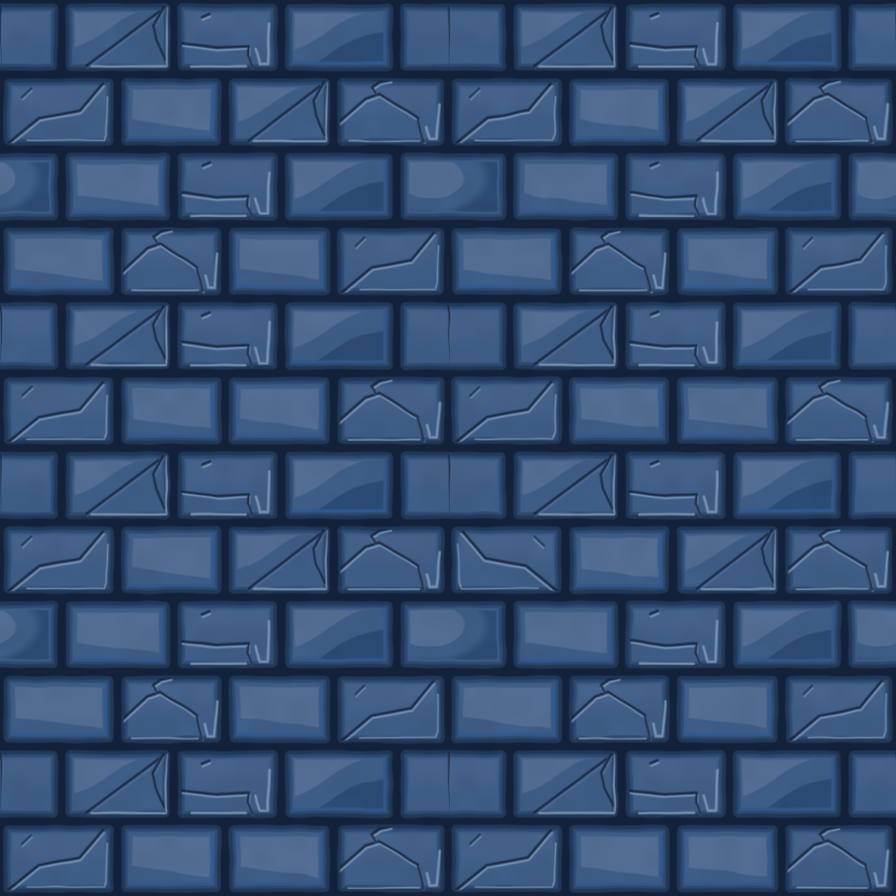
Reproduce this texture procedurally as a three.js fragment shader.

```glsl
// Painted blue stone wall: 12 staggered courses of 8 bricks with dark joints.
// A small course layout picks a kind for each brick; distance functions draw its
// bevel, painted planes, cracks and chipped bright edges. All of it wraps.
varying vec2 vUv;

const vec2 GRID = vec2(8.0, 12.0);
const float ASPECT = 1.5;     // brick width in course heights
const float STAGGER = 0.458;  // shift of every other course, in bricks
const float SOFT = 0.018;     // edge softness in course heights

const vec3 MORTAR = vec3(0.075, 0.13, 0.23);
const vec3 SHADOW = vec3(0.13, 0.22, 0.34);
const vec3 RIM = vec3(0.17, 0.29, 0.45);
const vec3 FACE = vec3(0.24, 0.36, 0.52);
const vec3 LIGHT = vec3(0.32, 0.42, 0.57);
const vec3 GLOW = vec3(0.17, 0.34, 0.57);
const vec3 CHIP = vec3(0.53, 0.63, 0.75);

// Brick kinds
const float PLAIN = 0.0, SLANT = 1.0, LENS = 2.0, CORNER = 3.0;
const float BROKEN = 4.0, SPLIT = 5.0, ZIGZAG = 6.0, ROOF = 7.0;

float hash(vec2 p) { return fract(sin(dot(p, vec2(127.1, 311.7))) * 43758.5); }

float wrapNoise(vec2 p, vec2 period) {
  vec2 i = floor(p), f = fract(p);
  f = f * f * (3.0 - 2.0 * f);
  vec2 a = mod(i, period), b = mod(i + 1.0, period);
  return mix(mix(hash(a), hash(vec2(b.x, a.y)), f.x),
             mix(hash(vec2(a.x, b.y)), hash(b), f.x), f.y);
}

float above(float v) { return smoothstep(-SOFT, SOFT, v); }
float stroke(float d, float width) { return above(width - d); }
float pick(vec4 v, float i) { return dot(v, vec4(equal(vec4(0, 1, 2, 3), vec4(mod(i, 4.0))))); }

float segment(vec2 p, vec2 a, vec2 b) {
  vec2 ab = b - a;
  return length(p - a - ab * clamp(dot(p - a, ab) / dot(ab, ab), 0.0, 1.0));
}

float path(vec2 p, vec2 a, vec2 b, vec2 c, vec2 d) {
  return min(segment(p, a, b), min(segment(p, b, c), segment(p, c, d)));
}

float roundBox(vec2 p, vec2 halfSize, float r) {
  vec2 q = abs(p) - halfSize + r;
  return length(max(q, 0.0)) + min(max(q.x, q.y), 0.0) - r;
}

// Uneven joint positions along a course, in bricks
float jointAt(float col, float staggered) {
  return col + pick(mix(vec4(0.0, 0.05, 0.01, -0.02), vec4(0.0, 0.01, 0.01, -0.03), staggered), col);
}

// Kinds of the four repeating bricks in each of six repeating courses
float brickKind(float course, float col) {
  float c = mod(course, 6.0);
  vec4 kinds = vec4(SPLIT, CORNER, BROKEN, SLANT);
  if (c == 1.0) kinds = vec4(ZIGZAG, PLAIN, CORNER, ROOF);
  if (c == 2.0) kinds = vec4(LENS, PLAIN, BROKEN, SLANT);
  if (c == 3.0) kinds = vec4(PLAIN, ROOF, PLAIN, ZIGZAG);
  if (c == 5.0) kinds = vec4(ZIGZAG, PLAIN, PLAIN, ROOF);
  return pick(kinds, col);
}

// Distance to the cracks of a brick
float cracks(float kind, vec2 p) {
  if (kind == CORNER) return min(segment(p, vec2(0.33, 0.12), vec2(1.3, 0.84)),
    path(p, vec2(1.36, 0.9), vec2(1.22, 0.65), vec2(1.26, 0.45), vec2(1.38, 0.2)));
  if (kind == BROKEN) return min(min(segment(p, vec2(0.12, 0.42), vec2(0.6, 0.36)), segment(p, vec2(0.4, 0.78), vec2(0.5, 0.82))),
    path(p, vec2(0.6, 0.36), vec2(1.04, 0.38), vec2(1.03, 0.25), vec2(1.1, 0.08)));
  if (kind == SPLIT) return segment(p, vec2(0.69, 0.97), vec2(0.7, 0.12)) + 0.022 * (1.0 - p.y);
  if (kind == ZIGZAG) return min(path(p, vec2(0.1, 0.08), vec2(0.5, 0.42), vec2(1.02, 0.52), vec2(1.31, 0.88)),
    segment(p, vec2(0.28, 0.7), vec2(0.4, 0.82)) + 0.008);
  if (kind == ROOF) return min(min(path(p, vec2(0.06, 0.36), vec2(0.42, 0.68), vec2(0.6, 0.74), vec2(1.1, 0.42)),
    segment(p, vec2(1.1, 0.42), vec2(1.18, 0.1))), path(p, vec2(0.55, 0.74), vec2(0.5, 0.83), vec2(0.6, 0.9), vec2(0.74, 0.93)));
  return 9.0;
}

// Distance to the bright chipped edges of a brick
float chips(float kind, vec2 p) {
  if (kind == CORNER) return path(p, vec2(0.4, 0.11), vec2(1.41, 0.11), vec2(1.4, 0.5), vec2(1.42, 0.9));
  if (kind == BROKEN) return min(segment(p, vec2(0.25, 0.11), vec2(1.0, 0.11)),
    path(p, vec2(1.14, 0.34), vec2(1.2, 0.14), vec2(1.31, 0.14), vec2(1.33, 0.68)));
  if (kind == ZIGZAG) return path(p, vec2(0.35, 0.12), vec2(1.33, 0.12), vec2(1.36, 0.2), vec2(1.37, 0.7)) + 0.008;
  if (kind == ROOF) return min(segment(p, vec2(0.2, 0.11), vec2(1.12, 0.11)) + 0.006,
    path(p, vec2(1.22, 0.3), vec2(1.26, 0.14), vec2(1.35, 0.14), vec2(1.39, 0.6)));
  return 9.0;
}

// Painted planes: x is the lit amount, y the shaded amount
vec2 planes(float kind, vec2 p, float d) {
  float slant = p.y - 0.45 * p.x + 0.05 * sin(p.x * 5.0);
  float lens = length((p - vec2(0.45, 0.62)) * vec2(1.0, 1.6));
  if (kind == PLAIN) return vec2(above(-d - 0.15) * above(p.y - 0.42 + 0.13 * p.x), 0.0);
  if (kind == SLANT) return vec2(above(slant - 0.3), above(-0.02 - slant));
  if (kind == LENS) return vec2(above(0.45 - lens), smoothstep(0.65, 0.85, lens));
  if (kind == CORNER) return vec2(above(slant - 0.33), 0.0);
  return vec2(0.35 * smoothstep(0.3, 0.75, p.y), 0.0);
}

void main() {
  // Find the brick and its local position
  float course = GRID.y - 1.0 - floor(vUv.y * GRID.y);
  float staggered = 1.0 - mod(course, 2.0);
  float x = vUv.x * GRID.x + STAGGER * staggered;
  float col = floor(x);
  if (x < jointAt(col, staggered)) col -= 1.0;
  else if (x > jointAt(col + 1.0, staggered)) col += 1.0;
  float left = jointAt(col, staggered);
  float width = (jointAt(col + 1.0, staggered) - left) * ASPECT;
  vec2 p = vec2((x - left) * ASPECT, fract(vUv.y * GRID.y));
  float kind = brickKind(course, col);

  // Bevel from joint to face
  float grain = wrapNoise(vUv * vec2(48.0), vec2(48.0)) - 0.5;
  float d = roundBox(p - vec2(width, 1.0) * 0.5, vec2(width, 1.0) * 0.5 - 0.052, 0.07) + 0.022 * grain;
  float inside = above(-d - 0.09);
  vec2 tone = planes(kind, p + 0.03 * grain, d) * above(-d - 0.12);
  vec3 face = mix(mix(FACE, RIM, tone.y), LIGHT, tone.x) * (1.0 + 0.05 * grain);
  vec3 color = mix(mix(MORTAR, SHADOW, above(-d)), RIM, above(-d - 0.05));
  color = mix(color, face, inside);

  // Blue glow along the lower and right bevel of smooth bricks
  float lowRight = max(above(0.19 - p.y), above(p.x - width + 0.19));
  color = mix(color, GLOW, 0.65 * lowRight * stroke(abs(d + 0.11), 0.022) * step(kind, SLANT));

  // Cracks with a lit lower lip, then chipped edges; one zigzag is mirrored
  vec2 q = vec2(p.x * ASPECT / width, p.y);
  if (course == 7.0 && col == 4.0) q.x = ASPECT - q.x;
  q += 0.02 * grain;
  float solid = above(-d - 0.03);
  float lip = kind == SPLIT || kind == CORNER ? 0.2 : 0.75;
  color = mix(color, CHIP, lip * solid * stroke(cracks(kind, q + vec2(-0.012, 0.035)), 0.014));
  color = mix(color, MORTAR, 0.85 * solid * stroke(cracks(kind, q), 0.016));
  color = mix(color, CHIP, 0.8 * solid * stroke(chips(kind, q), 0.017));
  gl_FragColor = vec4(color, 1.0);
}
```
